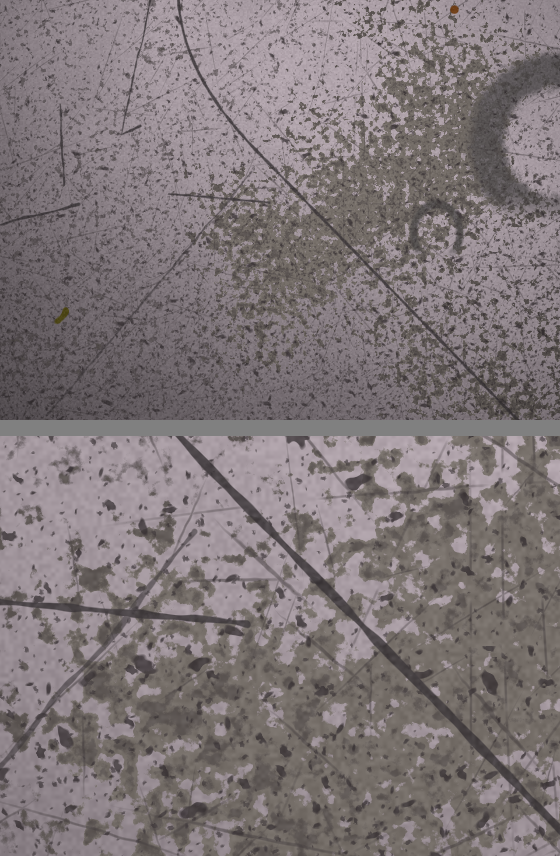
Top: the whole. Bottom: its middle third, enlarged.
Give the GLSL for this texture, as a WebGL 1 fragment shader.

```glsl
precision highp float;
uniform vec2 u_resolution;

float hash(vec2 p) {
  vec3 q = fract(p.xyx * vec3(0.1031, 0.1030, 0.0973));
  q += dot(q, q.yzx + 33.33);
  return fract((q.x + q.y) * q.z);
}

float noise(vec2 p) {
  vec2 i = floor(p), f = fract(p);
  f = f * f * (3.0 - 2.0 * f);
  return mix(mix(hash(i), hash(i + vec2(1.0, 0.0)), f.x),
             mix(hash(i + vec2(0.0, 1.0)), hash(i + 1.0), f.x), f.y);
}

float fbm(vec2 p) {
  float sum = 0.0, amp = 0.5;
  for (int i = 0; i < 5; i++) {
    sum += amp * noise(p);
    p = mat2(1.6, 1.2, -1.2, 1.6) * p + 17.3;
    amp *= 0.5;
  }
  return sum;
}

float cover(float d, float px) {
  return clamp(0.5 - d / px, 0.0, 1.0);
}

vec2 turn(vec2 p, float angle) {
  float c = cos(angle), s = sin(angle);
  return vec2(c * p.x + s * p.y, c * p.y - s * p.x);
}

float segment(vec2 p, vec2 a, vec2 b) {
  vec2 d = b - a;
  return length(p - a - d * clamp(dot(p - a, d) / dot(d, d), 0.0, 1.0));
}

// Wavering scratch with a worn, broken edge
float scratch(vec2 p, vec2 a, vec2 b, float width, float px) {
  vec2 q = p + 0.006 * (vec2(noise(p * 22.0), noise(p * 22.0 + 40.0)) - 0.5);
  float worn = width * (0.4 + 1.2 * noise(p * 70.0));
  return cover(segment(q, a, b) - worn, px);
}

// Scattered ellipses: size holds the largest half length and half width
float flecks(vec2 p, float scale, vec2 size, float density, float px) {
  vec2 g = p * scale, cell = floor(g);
  float result = 0.0;
  for (int y = -1; y <= 1; y++) {
    for (int x = -1; x <= 1; x++) {
      vec2 id = cell + vec2(float(x), float(y)) + scale;
      vec2 center = id - scale + vec2(hash(id + 3.1), hash(id + 7.7));
      float grow = hash(id + 13.5);
      float angle = mix(0.2, 2.0, hash(id + 21.9)) + 1.6 * step(0.75, grow);
      vec2 r = size * mix(0.3, 1.0, grow * grow);
      vec2 q = turn(g - center, angle);
      q.y += r.y * 1.4 * (noise(g * 7.0) - 0.5);
      float d = (length(q / r) - 1.0) * r.y;
      result = max(result, step(hash(id + 31.3), density) * cover(d, px * scale));
    }
  }
  return result;
}

// Long faint scratches crossing the whole sheet
float longScratches(vec2 p, float px) {
  float result = 0.0;
  for (int i = 0; i < 44; i++) {
    float k = float(i) + 1.0;
    vec2 mid = vec2(1.33 * hash(vec2(k, 2.0)), hash(vec2(k, 5.0)));
    float pick = hash(vec2(k, 9.0));
    float angle = mix(0.4, 1.2, hash(vec2(k, 14.0)));
    angle = pick > 0.8 ? 1.6 + 0.2 * (angle - 0.8) : pick > 0.62 ? 0.3 * (angle - 0.9) : angle;
    vec2 q = turn(p - mid, angle);
    q.y += (hash(vec2(k, 18.0)) - 0.5) * 0.3 * q.x * q.x;
    float reach = mix(0.08, 0.4, hash(vec2(k, 23.0)));
    float fade = 1.0 - smoothstep(0.4 * reach, reach, abs(q.x));
    float broken = smoothstep(0.2, 0.6, noise(vec2(q.x * 45.0, k)));
    result = max(result, fade * broken * cover(abs(q.y) - 0.0009, px) * mix(0.35, 1.0, pick));
  }
  return result;
}

void main() {
  float px = 1.3 / u_resolution.y;
  vec2 p = gl_FragCoord.xy / u_resolution.y;
  float fine = fbm(p * 95.0);
  float broad = fbm(p * 5.0);

  // Unevenly lit metal
  float lit = mix(0.43, 0.69, smoothstep(0.0, 1.0, 0.75 * p.y + 0.43 * p.x - 0.03));
  vec3 color = lit * vec3(1.04, 0.965, 1.01);
  color *= 0.94 + 0.12 * broad;

  // Speckled olive film with a ragged border
  vec2 ring = p - vec2(1.33, 0.66);
  float film = 0.24 - segment(p, vec2(1.13, 0.74), vec2(0.75, 0.38));
  film = max(film, 0.02 - 0.3 * length(p - vec2(1.05, 0.2)));
  film -= 0.22 * (1.0 - smoothstep(0.1, 0.16, length(ring)));
  film += 0.55 * (broad - 0.5) + 0.75 * (fine - 0.5);
  color = mix(color, vec3(0.435, 0.41, 0.38), 0.88 * smoothstep(0.0, 0.07, film));

  // Dark smudged ring and small arch
  float smudge = 1.0 - smoothstep(0.025, 0.055, abs(length(ring) - 0.172) + 0.04 * (fine - 0.5));
  smudge *= smoothstep(-0.2, -0.11, ring.y);
  color = mix(color, vec3(0.34, 0.325, 0.33), 0.8 * smudge);
  vec2 arch = p - vec2(1.04, 0.445);
  float archInk = 1.0 - smoothstep(0.004, 0.013, abs(length(arch * vec2(1.0, 0.8)) - 0.055));
  archInk *= smoothstep(-0.06, -0.03, arch.y);
  color = mix(color, vec3(0.29, 0.28, 0.28), 0.75 * archInk);

  // Pits, chips and short scratches, denser toward the bottom
  float wear = mix(0.65, 0.2, smoothstep(0.1, 0.95, p.y));
  float chips = flecks(p, 24.0, vec2(0.28, 0.11), wear * 0.75, px);
  chips = max(chips, flecks(p, 52.0, vec2(0.32, 0.16), wear, px));
  chips = max(chips, 0.8 * flecks(p, 105.0, vec2(0.32, 0.2), wear, px));
  float lines = flecks(p, 9.0, vec2(0.85, 0.013), 0.75, px);
  lines = max(lines, flecks(p, 19.0, vec2(0.85, 0.03), wear, px));
  float grime = smoothstep(0.56, 0.72, fine + 0.22 * (broad - 0.5) + 0.08 * (wear - 0.4));
  color = mix(color, vec3(0.29, 0.265, 0.265), 0.55 * grime);
  color = mix(color, vec3(0.27, 0.245, 0.25), 0.5 * max(lines, longScratches(p, px)));
  color = mix(color, vec3(0.23, 0.205, 0.215), 0.8 * chips);

  // Sweeping curved cut
  float t = p.y - 0.644, bend = max(t, 0.0);
  float slope = 2.56 * bend - 0.97;
  float sweep = abs(p.x - 0.608 + 0.97 * t - 1.28 * bend * bend) / sqrt(1.0 + slope * slope);
  float cut = cover(sweep - 0.002 - 0.0025 * noise(p * 60.0), px);

  // Deep individual gouges
  cut = max(cut, scratch(p, vec2(0.0, 0.465), vec2(0.19, 0.515), 0.0028, px));
  cut = max(cut, scratch(p, vec2(0.36, 1.0), vec2(0.29, 0.68), 0.0018, px));
  cut = max(cut, scratch(p, vec2(0.29, 0.68), vec2(0.335, 0.7), 0.0025, px));
  cut = max(cut, scratch(p, vec2(0.145, 0.75), vec2(0.152, 0.56), 0.0025, px));
  cut = max(cut, scratch(p, vec2(0.4, 0.54), vec2(0.64, 0.517), 0.0022, px));
  cut = max(cut, 0.7 * scratch(p, vec2(0.11, 0.01), vec2(0.6, 0.59), 0.002, px));
  color = mix(color, vec3(0.24, 0.22, 0.23), 0.85 * cut);

  // Two bits of coloured debris
  float leaf = scratch(p, vec2(0.138, 0.237), vec2(0.157, 0.26), 0.007, px);
  color = mix(color, vec3(0.34, 0.31, 0.1), leaf);
  float rust = cover(length(p - vec2(1.082, 0.977)) - 0.01, px);
  color = mix(color, vec3(0.48, 0.27, 0.1), rust);

  // Grain and lens falloff
  color += 0.07 * (noise(p * 300.0) - 0.5);
  vec2 off = p - vec2(0.7, 0.55);
  color *= 1.02 - 0.36 * dot(off, off);
  gl_FragColor = vec4(color, 1.0);
}
```
